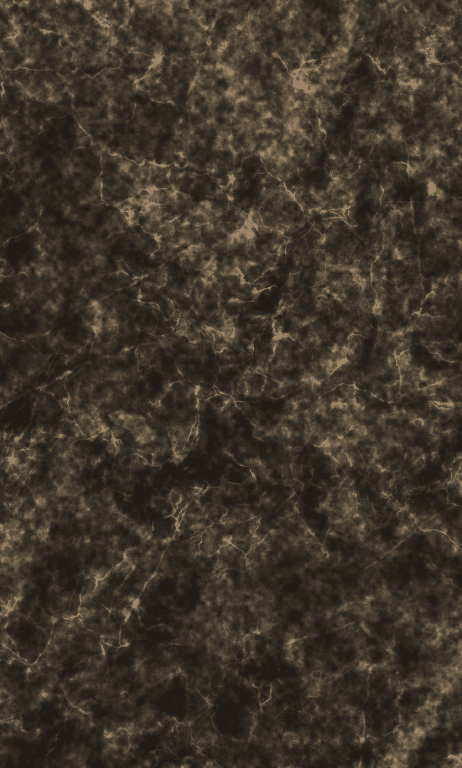
This texture is drawn by a Shadertoy shader. Its source:

```glsl
#define MEDIAN_TONE 0.226
#define CONTRAST 0.38
#define TINT vec3(1.0, 0.853, 0.66)
#define VEIN_STRENGTH 1.65
#define PATCH_DEPTH 0.85
#define GRIT 0.52
#define FRACTURES 22

// Hash and noise
vec2 hash2(vec2 cell) {
    uvec2 v = uvec2(ivec2(cell) + 32768) * uvec2(1664525u, 1013904223u);
    v.x += v.y * 1664525u;
    v.y += v.x * 1013904223u;
    v ^= v >> 16u;
    v.x += v.y * 1664525u;
    v.y += v.x * 1013904223u;
    v ^= v >> 16u;
    return vec2(v & 65535u) / 65535.0;
}

float valueNoise(vec2 p) {
    vec2 i = floor(p), f = fract(p);
    f = f * f * (3.0 - 2.0 * f);
    float low = mix(hash2(i).x, hash2(i + vec2(1, 0)).x, f.x);
    float high = mix(hash2(i + vec2(0, 1)).x, hash2(i + vec2(1, 1)).x, f.x);
    return mix(low, high, f.y);
}

// Fractal noise scaled to zero mean and about unit deviation
float cloud(vec2 p) {
    float sum = 0.0, gain = 1.0;
    for (int i = 0; i < 5; i++) {
        sum += gain * (valueNoise(p) - 0.5);
        p = mat2(1.6, 1.2, -1.2, 1.6) * p + 17.3;
        gain *= 0.5;
    }
    return sum * 4.05;
}

// Cell pattern: x = distance to border, y = random value of the cell
vec2 crackle(vec2 p) {
    vec2 base = floor(p);
    float nearest = 9.0, second = 9.0, id = 0.0;
    for (int y = -1; y <= 1; y++)
    for (int x = -1; x <= 1; x++) {
        vec2 cell = base + vec2(x, y);
        float d = length(cell + hash2(cell) - p);
        if (d < nearest) {
            second = nearest;
            nearest = d;
            id = hash2(cell + 71.0).y;
        } else second = min(second, d);
    }
    return vec2(second - nearest, id);
}

float segmentDistance(vec2 p, vec2 a, vec2 b) {
    vec2 pa = p - a, ba = b - a;
    return length(pa - ba * clamp(dot(pa, ba) / dot(ba, ba), 0.0, 1.0));
}

float line(float d, float width) {
    return 1.0 - smoothstep(0.0, width, d);
}

// Broken net of veins with a soft halo
float veinNet(vec2 p, float scale, float width, float seed) {
    float edge = crackle(p * scale + seed).x;
    float mask = smoothstep(-0.3, 1.2, cloud(p * 9.0 + seed * 3.1));
    return mask * (line(edge, width) + 0.2 * exp(-edge * 9.0));
}

// Lacy threads along the zero level of a noise field
float filigree(vec2 p, float scale, float seed) {
    float mask = smoothstep(-0.5, 1.1, cloud(p * 8.0 + seed * 1.7));
    return mask * line(abs(cloud(p * scale + seed)), 0.3);
}

// Long, steep, nearly straight fractures
float fractures(vec2 p, vec2 extent) {
    float sum = 0.0;
    for (int i = 0; i < FRACTURES; i++) {
        vec2 center = hash2(vec2(i, 5)) * extent;
        vec2 shape = hash2(vec2(i, 9));
        float angle = i % 4 == 0 ? 0.3 + 0.4 * shape.x : 0.95 + 0.75 * shape.x;
        vec2 reach = vec2(cos(angle), sin(angle)) * mix(0.04, 0.14, shape.y);
        float d = segmentDistance(p, center - reach, center + reach);
        sum = max(sum, line(d, 0.003) * mix(0.4, 0.9, shape.y));
    }
    return sum;
}

// Pale calcite streaks with ragged borders
float paleStreaks(vec2 p, float ragged) {
    vec4 streaks[4] = vec4[4](
        vec4(0.432, 0.89, 0.452, 0.99), vec4(0.515, 0.01, 0.60, 0.145),
        vec4(0.160, 0.46, 0.185, 0.44), vec4(0.384, 0.83, 0.387, 0.865));
    float sum = 0.0;
    for (int i = 0; i < 4; i++) {
        float d = segmentDistance(p, streaks[i].xy, streaks[i].zw);
        sum = max(sum, 1.0 - smoothstep(0.004, 0.017, d + 0.006 * ragged));
    }
    return sum;
}

void mainImage(out vec4 fragColor, in vec2 fragCoord) {
    vec2 p = fragCoord / iResolution.y;
    vec2 extent = iResolution.xy / iResolution.y;
    vec2 bend = vec2(cloud(p * 9.0 + 3.0), cloud(p * 9.0 + 40.0));
    vec2 jitter = vec2(cloud(p * 50.0 + 9.0), cloud(p * 50.0 + 60.0));
    vec2 q = p + 0.011 * bend + 0.0036 * jitter;
    float mottled = 1.0 - smoothstep(0.45, 0.95, p.y);

    // Clouded ground
    float medium = cloud(q * 17.0 + 21.0);
    float fine = cloud(p * 55.0 + 33.0);
    float grit = cloud(p * 140.0 + 51.0);
    float tone = 0.26 * cloud(p * 3.2 + 11.0) + 0.38 * medium + 0.4 * fine - 0.2;

    // Dark rounded patches
    vec2 stone = crackle(q * 17.0 + 4.0);
    float inside = smoothstep(0.04, 0.3, stone.x) * step(stone.y, 0.42);
    tone -= PATCH_DEPTH * inside * mix(0.45, 1.0, mottled);

    // Veins
    float veins = 0.7 * veinNet(q, 6.5, 0.04, 2.0);
    veins += 0.75 * veinNet(q, 14.0, 0.085, 13.0);
    veins += 0.65 * veinNet(q, 30.0, 0.18, 29.0) * mix(0.7, 1.0, mottled);
    veins += 0.5 * filigree(q, 20.0, 37.0) + 0.4 * filigree(p, 38.0, 83.0);
    veins += 0.8 * fractures(p + 0.004 * bend + 0.0012 * jitter, extent);
    tone += VEIN_STRENGTH * min(veins, 1.4) * (0.85 + 0.25 * fine);

    // Pale streaks
    float pale = paleStreaks(p + 0.005 * bend, 0.6 * medium + 0.8 * fine);
    tone = mix(tone, 2.0 + 0.3 * fine, 0.8 * pale);

    // Grain, stronger on the lighter ground
    tone += GRIT * grit * mix(0.55, 1.0, smoothstep(-1.0, 1.0, tone));

    // Brown colour ramp
    float level = MEDIAN_TONE * exp(CONTRAST * clamp(tone, -1.5, 2.6));
    fragColor = vec4(level * TINT + vec3(0.0, 0.0, 0.004), 1.0);
}
```
